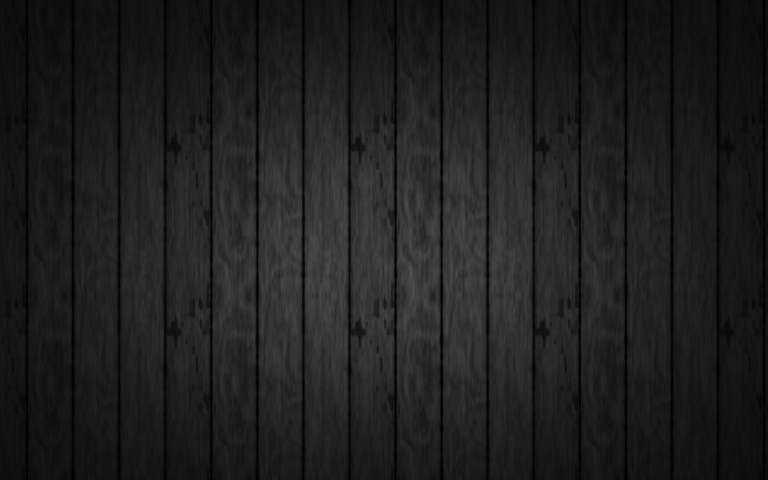
This texture is drawn by a Shadertoy shader. Its source:

```glsl
const float PLANKS = 16.67;          // planks across the canvas
const float FIRST_SEAM = 3.586;      // start of a tile, in planks
const float TILE = 4.0;              // planks per repeating tile, both ways
const float SEAM_HALF = 0.026;       // half width of the gap, in planks
const float KNOT_HEIGHT = 2.39;      // height of the seam knot in its tile
const vec2 LIGHT_CENTER = vec2(0.495, 0.46);
const float LIGHT_FALLOFF = 1.65;
const vec3 DARK_WOOD = vec3(0.052);
const vec3 LIT_WOOD = vec3(0.242);

// Character of the four planks in a tile
const vec4 PLANK_TONE = vec4(0.94, 0.98, 1.02, 1.07);
const vec4 RING_AMOUNT = vec4(0.03, 0.12, 0.08, 0.025);
const vec4 WEAR_AMOUNT = vec4(0.50, 0.24, 0.16, 0.10);
const vec4 SEAM_DEPTH = vec4(0.72, 0.84, 0.86, 0.78);

float hash(vec2 p) {
    vec3 q = fract(p.xyx * vec3(0.1031, 0.1030, 0.0973));
    q += dot(q, q.yzx + 33.33);
    return fract((q.x + q.y) * q.z);
}

// Value noise over a unit tile, wrapping at whole cell counts
float tileNoise(vec2 uv, vec2 cells, float seed) {
    vec2 p = uv * cells;
    vec2 i = floor(p);
    vec2 f = fract(p);
    f = f * f * (3.0 - 2.0 * f);
    vec2 a = mod(i, cells) + seed;
    vec2 b = mod(i + 1.0, cells) + seed;
    return mix(mix(hash(a), hash(vec2(b.x, a.y)), f.x),
               mix(hash(vec2(a.x, b.y)), hash(b), f.x), f.y);
}

// Long fibres with finer pores on top, centred on zero
float woodGrain(vec2 uv) {
    float wide = tileNoise(uv, vec2(28.0, 3.0), 11.0) - 0.5;
    float fibre = tileNoise(uv, vec2(76.0, 8.0), 37.0) - 0.5;
    float fine = tileNoise(uv, vec2(120.0, 26.0), 71.0) - 0.5;
    return 0.20 * wide + 0.26 * fibre + 0.24 * fine;
}

// Contours of a stretched height field form arched growth rings
float growthRings(vec2 uv) {
    float field = tileNoise(uv, vec2(8.0, 3.0), 5.0)
                + 0.16 * tileNoise(uv, vec2(24.0, 12.0), 19.0);
    return sin(6.2832 * 4.5 * field);
}

// Short dark flecks gathered in patches
float wearFlecks(vec2 uv) {
    float patches = smoothstep(0.40, 0.75, tileNoise(uv, vec2(12.0, 5.0), 83.0));
    float flecks = smoothstep(0.56, 0.82, tileNoise(uv, vec2(52.0, 20.0), 97.0));
    return patches * flecks;
}

void mainImage(out vec4 fragColor, in vec2 fragCoord) {
    vec2 screen = fragCoord / iResolution.xy;
    float pixel = PLANKS / iResolution.x;
    vec2 board = fragCoord / iResolution.x * PLANKS - vec2(FIRST_SEAM, 0.0);
    vec2 uv = fract(board / TILE);
    int plank = int(mod(floor(board.x), TILE));
    float across = fract(board.x);

    // Wood surface
    float shade = PLANK_TONE[plank] + woodGrain(uv);
    shade += RING_AMOUNT[plank] * growthRings(uv);
    shade *= 1.0 - WEAR_AMOUNT[plank] * wearFlecks(uv);

    // Knot on the tile's first seam
    vec2 knot = mod(board - vec2(0.0, KNOT_HEIGHT) + 0.5 * TILE, TILE) - 0.5 * TILE;
    knot.x += 0.12 * (tileNoise(uv, vec2(24.0, 28.0), 53.0) - 0.5);
    shade *= 1.0 - 0.6 * exp(-dot(knot * vec2(14.0, 7.0), knot * vec2(14.0, 7.0)));

    // Gap, its soft shadow and a faint bevel
    float edge = min(across, 1.0 - across);
    int seam = int(mod(floor(board.x + 0.5), TILE));
    float ragged = 0.018 * (tileNoise(uv, vec2(4.0, 36.0), 29.0) - 0.5);
    float gap = 1.0 - smoothstep(-pixel, pixel, edge - SEAM_HALF + ragged);
    shade *= 1.0 - 0.38 * exp(-edge / 0.055);
    shade += 0.09 * exp(-pow((across - 0.91) / 0.03, 2.0));
    shade *= 1.0 - SEAM_DEPTH[seam] * gap;

    // Oval pool of light
    vec2 offset = (screen - LIGHT_CENTER) * 2.0;
    float light = exp(-LIGHT_FALLOFF * dot(offset, offset));
    vec3 color = mix(DARK_WOOD, LIT_WOOD, light) * max(shade, 0.0);
    fragColor = vec4(color, 1.0);
}
```
